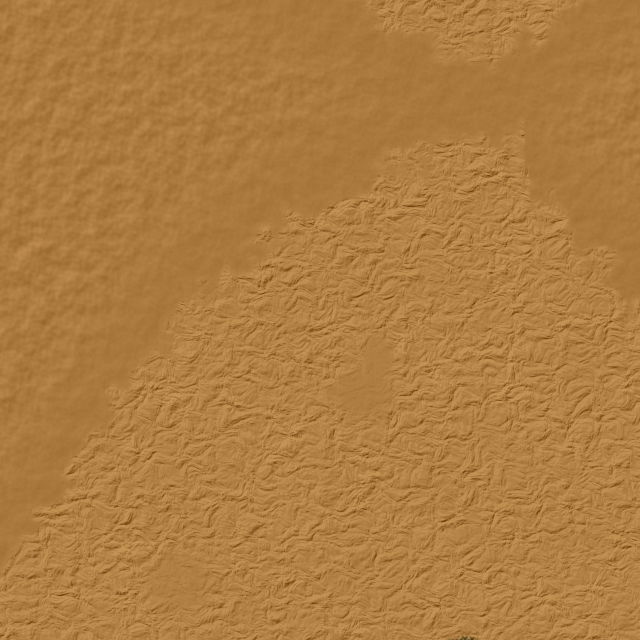
This texture is drawn by a WebGL 1 fragment shader. Its source:

```glsl
precision highp float;
// Sandy ground seen from above: soft dunes around a broad wedge of crusted soil.
// Both are gradient-noise height fields lit from the upper left; the crust adds
// up sharp folds at several sizes, and its steep shaded sides darken into cracks.

#define SAND_COLOR vec3(0.670, 0.478, 0.243)
#define CRUST_COLOR vec3(0.697, 0.506, 0.272)
#define SHADE_TINT vec3(1.0, 0.97, 0.88)
#define LIGHT_DIR vec2(-0.55, 0.83)
#define DUNE_SCALE 30.0
#define DUNE_CONTRAST 0.13
#define CRUST_SCALE 36.0
#define CRUST_CONTRAST 0.42
#define CRACK_DEPTH 0.75
#define EDGE_RAGGED 0.045

uniform vec2 u_resolution;

float hash(vec2 p) {
  return fract(sin(dot(p, vec2(127.1, 311.7))) * 43758.5453);
}

// Slope of a randomly turned plane at a lattice corner.
float corner(vec2 cell, vec2 offset) {
  float angle = 6.28318 * hash(cell);
  return dot(vec2(cos(angle), sin(angle)), offset);
}

// Gradient noise, about -0.7 to 0.7.
float noise(vec2 p) {
  vec2 i = floor(p), f = fract(p);
  vec2 w = f * f * f * (f * (f * 6.0 - 15.0) + 10.0);
  vec2 e = vec2(1.0, 0.0);
  return mix(mix(corner(i, f), corner(i + e.xy, f - e.xy), w.x),
             mix(corner(i + e.yx, f - e.yx), corner(i + 1.0, f - 1.0), w.x), w.y);
}

vec2 turn(vec2 p) {
  return mat2(0.8, 0.6, -0.6, 0.8) * p;
}

float duneHeight(vec2 p) {
  vec2 q = p * DUNE_SCALE;
  return noise(q) + 0.5 * noise(turn(q) * 2.1 + 7.3) + 0.22 * noise(q * 4.4 + 3.1);
}

// Folds with sharp creases, bent by a warped domain.
float crustHeight(vec2 p) {
  vec2 bend = vec2(noise(p * 31.0), noise(p * 31.0 + 41.0));
  vec2 q = (p + 0.014 * bend) * vec2(0.9, 1.15) * CRUST_SCALE;
  float sum = 0.0, amp = 1.0;
  for (int i = 0; i < 4; i++) {
    sum += amp * abs(noise(q));
    q = turn(q) * 1.85 + 13.7;
    amp *= 0.56;
  }
  return sum;
}

// Positive inside the crust, roughly in canvas units.
float crustRegion(vec2 p) {
  float left = min(0.11 + 1.55 * p.x, 0.24 + 0.95 * p.x);
  float top = min(0.426 + 0.52 * p.x, 0.795);
  float right = max(0.70 - 0.88 * (p.x - 0.83), 0.70 + 8.0 * (0.83 - p.x));
  float wedge = min(min(left, top), right) - p.y;
  float lower = max(1.0 - 0.6 * (p.x - 0.53), 0.905 + 1.05 * (p.x - 0.83));
  float patchTop = p.y - max(lower, 0.908);
  return 0.7 * max(wedge, patchTop);
}

// Soft elliptical mask.
float spot(vec2 p, vec2 center, vec2 radius) {
  return 1.0 - smoothstep(0.5, 1.15, length((p - center) / radius));
}

void main() {
  vec2 p = gl_FragCoord.xy / u_resolution;
  vec2 light = normalize(LIGHT_DIR);

  // Ground mask, with worn places inside the crust.
  float region = crustRegion(p);
  float ragged = region + EDGE_RAGGED * (noise(p * 19.0) + 0.6 * noise(p * 47.0));
  float crust = smoothstep(-0.012, 0.022, ragged);
  float worn = spot(p, vec2(0.570, 0.385), vec2(0.055, 0.045));
  worn = max(worn, spot(p, vec2(0.59, 0.44), vec2(0.03, 0.045)));
  worn = max(worn, 0.7 * spot(p, vec2(0.28, 0.09), vec2(0.065, 0.05)));
  float rough = crust * (1.0 - 0.8 * worn);

  // Dunes flatten towards the crust.
  float duneFade = 0.35 + 0.65 * smoothstep(0.02, 0.2, -region);
  float duneLight = duneHeight(p) - duneHeight(p + light * 0.006);
  float weave = noise(p * vec2(105.0, 75.0));
  vec3 sand = SAND_COLOR - 0.011 * (1.0 - smoothstep(0.02, 0.12, -region));
  sand += SHADE_TINT * duneFade * (DUNE_CONTRAST * duneLight + 0.014 * weave);

  // Crust relief; the deepest shaded slopes become cracks.
  float slope = crustHeight(p) - crustHeight(p + light * 0.0024);
  float variation = 1.0 + 0.55 * noise(p * 17.0 + 3.0);
  float relief = min(slope, 0.13) - CRACK_DEPTH * max(-slope - 0.09, 0.0);
  relief = max(relief * variation, -0.6);
  vec3 soil = CRUST_COLOR + 0.01 * noise(p * 8.0 + 17.0) - 0.015 * worn;
  soil += SHADE_TINT * CRUST_CONTRAST * rough * relief;

  vec3 color = mix(sand, soil, crust);
  color += 0.016 * noise(p * 230.0);

  // Small dark green tuft at the bottom edge.
  float tuft = spot(p, vec2(0.724, 0.0), vec2(0.024, 0.007));
  tuft *= smoothstep(-0.3, 0.2, noise(p * 180.0));
  color = mix(color, vec3(0.24, 0.23, 0.10), 0.85 * tuft);

  gl_FragColor = vec4(clamp(color, 0.0, 1.0), 1.0);
}
```
